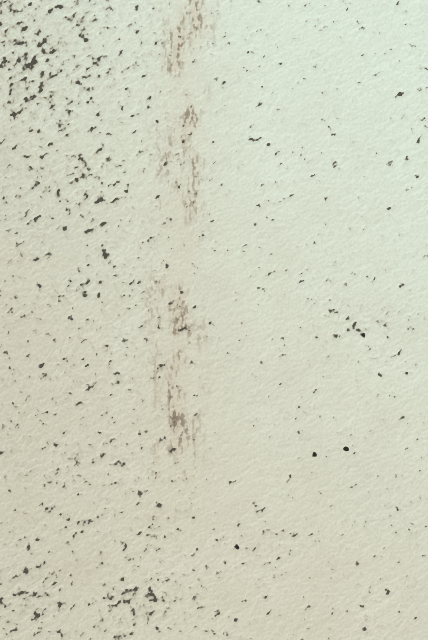
This texture is drawn by a WebGL 1 fragment shader. Its source:

```glsl
precision highp float;
uniform vec2 u_resolution;

vec2 hash2(vec2 p) {
  vec3 q = fract(p.xyx * vec3(0.1031, 0.103, 0.0973));
  q += dot(q, q.yzx + 33.33);
  return fract((q.xx + q.yz) * q.zy);
}

float corner(vec2 cell, vec2 f, vec2 o) {
  return dot(hash2(cell + o + 300.0) * 2.0 - 1.0, f - o);
}

// Gradient noise, roughly -0.7 to 0.7
float noise(vec2 p) {
  vec2 i = floor(p), f = fract(p);
  vec2 u = f * f * f * (f * (f * 6.0 - 15.0) + 10.0);
  return 1.2 * mix(
    mix(corner(i, f, vec2(0.0)), corner(i, f, vec2(1.0, 0.0)), u.x),
    mix(corner(i, f, vec2(0.0, 1.0)), corner(i, f, vec2(1.0)), u.x), u.y);
}

float fbm(vec2 p) {
  float sum = 0.0, amp = 1.0;
  for (int i = 0; i < 4; i++) {
    sum += amp * noise(p);
    p = p * 2.07 + 17.3;
    amp *= 0.6;
  }
  return sum;
}

float blob(vec2 p, vec2 center, vec2 radius) {
  vec2 d = (p - center) / radius;
  return exp(-dot(d, d));
}

// Rotates so that x runs along the rising trowel direction
vec2 slant(vec2 p, float angle) {
  float c = cos(angle), s = sin(angle);
  return vec2(c * p.x + s * p.y, c * p.y - s * p.x);
}

float plasterHeight(vec2 p) {
  vec2 q = slant(p, 0.5);
  return 0.85 * noise(q * vec2(52.0, 88.0)) + 0.75 * noise(q * vec2(105.0, 175.0) + 7.0)
    + 0.45 * noise(slant(p, 0.9) * vec2(200.0, 290.0) + 31.0);
}

void main() {
  vec2 p = gl_FragCoord.xy / u_resolution.y;
  float clumps = fbm(p * 13.0 + 3.0);
  float streaks = fbm(slant(p, 0.35) * vec2(7.0, 24.0) + 9.0);

  // Painted ground: mint at the upper right, warmer below
  float mint = smoothstep(0.2, 1.4, p.y * 0.85 + p.x * 0.7);
  vec3 color = mix(vec3(0.825, 0.815, 0.735), vec3(0.86, 0.91, 0.845), mint);
  color += 0.02 * clumps * vec3(0.7, 1.0, 1.1);
  color *= 1.0 - 0.02 * smoothstep(0.3, 0.0, p.x);

  // Worn areas: left side, upper left corner, lower edge and loose patches
  float left = smoothstep(0.34, 0.16, p.x + 0.05 * clumps);
  float worn = blob(p, vec2(0.01, 0.96), vec2(0.15, 0.085));
  float patches = blob(p, vec2(0.38, 0.16), vec2(0.05, 0.025))
    + blob(p, vec2(0.26, 0.05), vec2(0.07, 0.035))
    + blob(p, vec2(0.24, 0.18), vec2(0.025, 0.03))
    + blob(p, vec2(0.55, 0.5), vec2(0.08, 0.035))
    + 1.4 * blob(slant(p - vec2(0.485, 0.367), 1.2), vec2(0.0), vec2(0.02, 0.009));
  float wear = 0.28 * left + 0.5 * worn + 0.42 * patches
    + 0.2 * blob(p, vec2(0.0, 0.78), vec2(0.22, 0.16))
    + 0.14 * smoothstep(0.3, 0.0, p.y)
    - 0.15 * blob(p, vec2(0.4, 0.33), vec2(0.11, 0.14))
    + 0.28 * clumps + (0.2 + 0.2 * left + 0.5 * worn) * streaks;

  // Vertical scraped band, broken up, with fine brown fibers
  float bandX = 0.275 + 0.03 * noise(vec2(2.0, p.y * 6.0)) + 0.03 * (p.y - 0.5);
  float band = exp(-pow((p.x - bandX) / 0.036, 2.0)) * smoothstep(0.1, 0.35, p.y);
  float broken = smoothstep(-0.2, 0.5, fbm(p * vec2(24.0, 11.0) + 50.0) + 0.3 * clumps);
  float scraped = band * broken;
  float fibers = noise(p * vec2(130.0, 42.0)) + 0.8 * noise(p * vec2(230.0, 105.0))
    + 0.4 * noise(p * 230.0 + 5.0);
  color = mix(color, vec3(0.8, 0.745, 0.655), 0.2 * band + 0.35 * scraped);
  color = mix(color, vec3(0.5, 0.45, 0.38), 0.8 * scraped * smoothstep(-0.1, 0.45, fibers));
  wear += 0.25 * scraped + 0.25 * blob(p, vec2(0.25, 0.42), vec2(0.022, 0.22)) * broken;

  // Grain lit from the upper left, with fine sandy tooth
  float height = plasterHeight(p);
  float relief = height - plasterHeight(p + vec2(-0.0014, 0.0022));
  float damage = clamp(wear, 0.0, 1.0);
  color += clamp(relief, -0.8, 0.8) * (0.045 + 0.06 * damage);
  color += 0.03 * noise(p * 260.0 + 80.0);

  // Faint trowel ridges, broken along their length
  float ridge = abs(noise(slant(p, 0.25) * vec2(9.0, 30.0) + 0.6 * clumps));
  color -= 0.03 * smoothstep(0.05, 0.0, ridge) * smoothstep(0.0, 0.4, clumps);

  // Brownish scuffs around the worn grain, then dark pits
  float level = 0.48 - 0.43 * clamp(wear, -0.25, 1.0);
  float scuff = smoothstep(level - 0.3, level + 0.1, height);
  color = mix(color, vec3(0.64, 0.6, 0.52), (0.14 + 0.3 * damage) * scuff);
  float pits = smoothstep(level, level + 0.34, height - 0.12 * relief);
  color = mix(color, vec3(0.27, 0.265, 0.235), 0.88 * pits);

  // A few deeper holes with ragged rims
  for (int i = 0; i < 4; i++) {
    vec2 center = hash2(vec2(float(i) * 7.0 + 2.0, 41.0)) * vec2(0.66, 0.9);
    float rim = length(p - center) + 0.004 * noise(p * 140.0);
    color = mix(color, vec3(0.2, 0.19, 0.165), smoothstep(0.005, 0.0025, rim));
  }

  gl_FragColor = vec4(clamp(color, 0.0, 1.0), 1.0);
}
```
